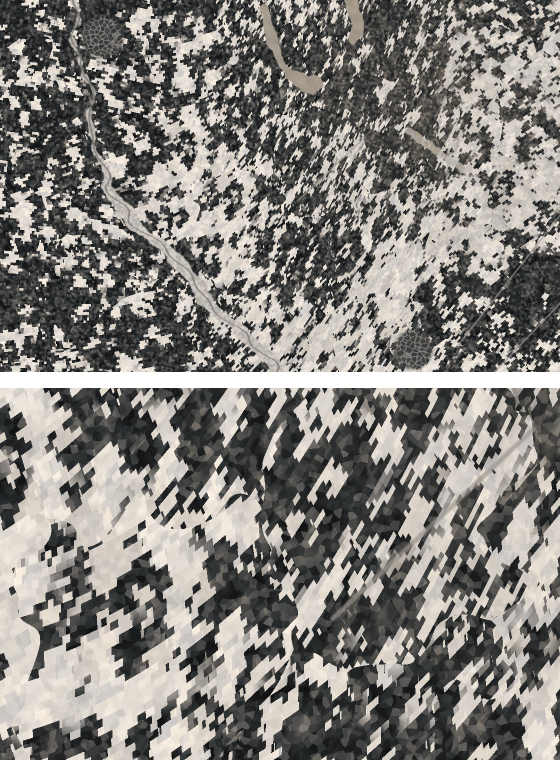
Top, the full canvas; bottom, a detail of the centre.
Reproduce this texture procedurally as a Shadertoy shader.

```glsl
// Winter land seen from high above: dark forest broken by jagged snowy fields,
// with a frozen river, lakes, roads and towns. Fields are cellular noise whose
// rows are shifted at random, which gives each patch its comb-like edge.

float hash(vec2 p) {
    vec3 q = fract(p.xyx * 0.1031);
    q += dot(q, q.yzx + 33.33);
    return fract((q.x + q.y) * q.z);
}

// Cellular noise: x = nearest distance, y = gap to the second, z = cell value
vec3 cells(vec2 p) {
    vec2 base = floor(p);
    float first = 9.0, second = 9.0, id = 0.0;
    for (int j = -1; j <= 1; j++)
    for (int i = -1; i <= 1; i++) {
        vec2 c = base + vec2(i, j);
        float d = length(c + vec2(hash(c), hash(c + 57.0)) - p);
        if (d < first) { second = first; first = d; id = hash(c + 113.0); }
        else second = min(second, d);
    }
    return vec3(first, second - first, id);
}

// Layered sines, about -1 to 1
float waves(vec2 p) {
    float sum = 0.0, amp = 0.5;
    for (int i = 0; i < 4; i++) {
        p = mat2(0.8, 0.6, -0.6, 0.8) * p * 1.7 + 1.3;
        sum += amp * sin(p.x + 1.4 * sin(p.y * 1.3));
        amp *= 0.6;
    }
    return sum;
}

float blob(vec2 p, vec2 centre, float radius) {
    vec2 d = (p - centre) / radius;
    return exp(-dot(d, d));
}

float segment(vec2 p, vec2 a, vec2 b) {
    vec2 ab = b - a;
    return length(p - a - ab * clamp(dot(p - a, ab) / dot(ab, ab), 0.0, 1.0));
}

// Share of the ground that is open and snowy
float snowCover(vec2 p) {
    float plain = segment(p, vec2(0.78, 0.02), vec2(1.55, 0.6)) / 0.1;
    float cover = 0.41 + 0.17 * waves(p * 6.0) + 0.34 * exp(-plain * plain);
    cover += 0.17 * blob(p, vec2(0.62, 0.45), 0.25) + 0.12 * blob(p, vec2(1.45, 0.9), 0.25);
    cover -= 0.28 * blob(p, vec2(0.05, 0.95), 0.27) + 0.17 * blob(p, vec2(0.1, 0.15), 0.3);
    cover -= 0.34 * blob(p, vec2(0.82, 0.84), 0.15) + 0.22 * blob(p, vec2(0.85, 0.27), 0.12);
    return cover - 0.28 * blob(p, vec2(1.48, 0.12), 0.17);
}

vec3 land(vec2 p) {
    float grain = cells(p * 150.0).z;
    float rough = waves(p * 45.0);

    // Fields: every district has its own direction of rows
    float district = cells(p * 4.5 + 0.25 * waves(p * 9.0)).z;
    float angle = mix(0.05, 0.65, smoothstep(0.4, 1.3, p.x)) + 0.6 * (district - 0.5);
    vec2 q = mat2(cos(angle), -sin(angle), sin(angle), cos(angle)) * p;
    float row = floor(q.y * 135.0);
    q.x += 0.018 * (hash(vec2(row, district * 91.0)) - 0.5);
    q.y = (row + 0.5) / 135.0;
    float patches = cells(q * vec2(34.0, 27.0)).z;
    float plots = cells(q * vec2(62.0, 75.0) + 7.0).z;
    float limit = 0.5 + 0.72 * (0.5 - snowCover(p));
    float snow = smoothstep(limit - 0.03, limit + 0.03, 0.6 * patches + 0.4 * plots);

    // Forest floor and brown haze towards the upper right
    float haze = blob(p, vec2(1.2, 0.72), 0.36) * (0.65 + 0.35 * waves(p * mat2(5.0, 9.0, -14.0, 12.0)));
    float forest = 0.09 + 0.24 * grain * grain + 0.13 * plots * plots + 0.05 * rough + 0.14 * haze;
    float field = 0.64 + 0.16 * patches + 0.13 * plots + 0.06 * (grain - 0.5) - 0.08 * haze;
    float tone = mix(max(forest, 0.07), field, snow);

    // Towns: a grey mesh of streets
    float town = blob(p, vec2(0.275, 0.9), 0.065) + blob(p, vec2(1.11, 0.06), 0.06);
    float streets = 1.0 - smoothstep(0.05, 0.25, cells(p * 75.0).y);
    tone = mix(tone, 0.2 + 0.25 * streets + 0.1 * grain, smoothstep(0.35, 0.6, town));

    // Roads
    float road = segment(p, vec2(1.23, 0.07), vec2(1.52, 0.44));
    road = min(road, segment(p, vec2(0.8, 0.46), vec2(0.98, 0.63)));
    road = min(road, segment(p, vec2(1.33, 0.0), vec2(1.52, 0.2)));
    tone = mix(tone, 0.58, 0.7 * (1.0 - smoothstep(0.0008, 0.0035, road)));

    // River valley with a thin winding channel
    float course = max(0.745 - 0.93 * p.y, 0.275 - 0.18 * (p.y - 0.53));
    course += 0.012 * sin(p.y * 27.0) + 0.006 * sin(p.y * 61.0);
    float width = mix(0.016, 0.004, smoothstep(0.42, 0.6, p.y));
    float bank = abs(p.x - course) * 0.74 + 0.005 * rough;
    tone = mix(tone, 0.66 + 0.16 * grain, 1.0 - smoothstep(width - 0.002, width + 0.003, bank));
    float channel = abs(p.x - course - 0.6 * width * sin(p.y * 75.0));
    tone = mix(tone, 0.42, 0.7 * (1.0 - smoothstep(0.001, 0.004, channel)));

    // Smooth ice on the lakes and a side valley
    vec2 shore = p + 0.012 * vec2(waves(p * 16.0), waves(p.yx * 16.0 + 4.0));
    float lake = segment(shore, vec2(0.715, 0.97), vec2(0.755, 0.83)) - 0.013;
    lake = min(lake, segment(shore, vec2(0.755, 0.83), vec2(0.83, 0.765)) - 0.012);
    lake = min(lake, length(shore - vec2(0.84, 0.765)) - 0.026);
    lake = min(lake, segment(shore, vec2(0.94, 1.02), vec2(0.96, 0.9)) - 0.017);
    float ice = 1.0 - smoothstep(-0.001, 0.003, lake);
    tone = mix(tone, 0.6 + 0.03 * rough, ice);
    float valley = segment(shore, vec2(1.1, 0.65), vec2(1.24, 0.54)) - 0.006;
    tone = mix(tone, 0.7, 0.8 * (1.0 - smoothstep(0.0, 0.004, valley)));

    // Cool shadows, warm snow and earth
    vec3 tint = mix(vec3(0.95, 1.01, 1.03), vec3(1.03, 1.0, 0.965), smoothstep(0.14, 0.4, tone));
    tint += vec3(0.05, 0.0, -0.08) * (0.8 * haze * (1.0 - snow) + 0.6 * ice + 0.5 * (plots - 0.5));
    return tone * tint;
}

void mainImage(out vec4 fragColor, in vec2 fragCoord) {
    // Four samples per pixel smooth the stepped edges
    vec3 colour = vec3(0.0);
    for (int k = 0; k < 4; k++) {
        vec2 offset = vec2(k % 2, k / 2) * 0.5 - 0.25;
        colour += land((fragCoord + offset) / iResolution.y) / 4.0;
    }
    fragColor = vec4(clamp(colour, 0.0, 1.0), 1.0);
}
```
